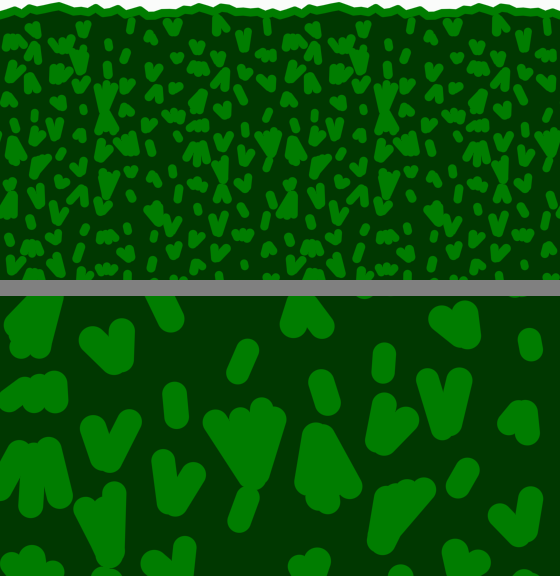
Top, the full canvas; bottom, a detail of the centre.
Give the GLSL for this pattern, as a Shadertoy shader.

```glsl
#define COLUMNS 12.0
#define ROWS 10.0
#define STROKE_RADIUS 0.0158
#define STROKE_LENGTH vec2(0.018, 0.072)
#define JITTER 0.026
#define LEAN 1.0
#define RIM_POINTS 38.0
#define RIM_HEIGHT 0.961
#define RIM_ROUGHNESS 0.024
#define SHADE vec3(0.0, 0.22, 0.0)
#define LEAF vec3(0.0, 0.49, 0.0)
#define SKY vec3(0.98, 0.99, 0.98)

float hash(vec2 p) {
    return fract(sin(dot(p, vec2(127.1, 311.7))) * 43758.5453);
}

// Distance to the line from a to b
float segment(vec2 p, vec2 a, vec2 b) {
    vec2 pa = p - a, ba = b - a;
    return length(pa - ba * clamp(dot(pa, ba) / dot(ba, ba), 0.0, 1.0));
}

// A fan of one to five round brush strokes around the origin
float leafClump(vec2 p, vec2 id) {
    float kind = hash(id + 0.37);
    int count = kind < 0.24 ? 1 : kind < 0.76 ? 2 : kind < 0.91 ? 3 : 5;
    float size = mix(STROKE_LENGTH.x, STROKE_LENGTH.y, hash(id + 3.71));
    if (count == 1) size *= 0.7;
    if (count == 5) size = 0.055 + 0.5 * size;
    float lean = (hash(id + 7.13) - 0.5) * LEAN;
    float spread = 0.45 + 0.012 / size;
    float footWidth = count == 3 ? 0.035 : 0.008;
    if (hash(id + 9.41) < 0.2) p.y = -p.y;

    float d = 1.0;
    for (int k = 0; k < count; k++) {
        float t = count == 1 ? 0.0 : float(k) / float(count - 1) - 0.5;
        vec2 seed = id + 17.3 * float(k + 1);
        float angle = lean + t * spread + (hash(seed) - 0.5) * 0.3;
        float len = size * mix(0.65, 1.05, hash(seed + 1.9));
        float radius = STROKE_RADIUS * mix(0.86, 1.06, hash(seed + 4.3));
        vec2 dir = vec2(sin(angle), cos(angle));
        vec2 foot = vec2(t * footWidth, (hash(seed + 6.7) - 0.5) * 0.012)
                  - 0.5 * size * vec2(sin(lean), cos(lean));
        d = min(d, segment(p, foot, foot + dir * len) - radius);
    }
    return d;
}

// Staggered, jittered clumps that repeat once per unit of width
float foliage(vec2 p) {
    float d = 1.0;
    for (int i = -1; i <= 1; i++) {
        float column = floor(p.x * COLUMNS) + float(i);
        float stagger = 0.5 * mod(column, 2.0);
        for (int j = -1; j <= 1; j++) {
            float row = floor(p.y * ROWS - stagger) + float(j);
            vec2 id = vec2(mod(column, COLUMNS), row);
            vec2 shift = vec2(hash(id + 11.9), hash(id + 23.3)) - 0.5;
            vec2 center = vec2((column + 0.5) / COLUMNS, (row + 0.5 + stagger) / ROWS)
                        + shift * JITTER;
            if (center.y < 0.925) d = min(d, leafClump(p - center, id));
        }
    }
    return d;
}

// Vertex of the ragged hedge top
vec2 rimPoint(float i) {
    float x = i / RIM_POINTS;
    float swell = 0.005 * sin(12.566 * x - 1.5) + 0.003 * sin(31.416 * x);
    float bump = (hash(vec2(mod(i, RIM_POINTS), 5.7)) - 0.5) * RIM_ROUGHNESS;
    return vec2(x, RIM_HEIGHT + swell + bump);
}

void mainImage(out vec4 fragColor, in vec2 fragCoord) {
    vec2 p = fragCoord / iResolution.y;
    float edge = 0.75 / iResolution.y;

    // Thick zigzag stroke along the top
    float i = floor(p.x * RIM_POINTS);
    float rim = 1.0;
    for (int k = -2; k <= 2; k++) {
        float n = i + float(k);
        rim = min(rim, segment(p, rimPoint(n), rimPoint(n + 1.0)));
    }
    rim -= STROKE_RADIUS * 0.92;
    float skyline = mix(rimPoint(i).y, rimPoint(i + 1.0).y, fract(p.x * RIM_POINTS));

    // Sky above the rim, clumps on shade below it
    float leaves = min(foliage(p), rim);
    if (p.y > skyline) leaves = rim;
    vec3 color = p.y > skyline ? SKY : SHADE;
    color = mix(color, LEAF, smoothstep(edge, -edge, leaves));
    fragColor = vec4(color, 1.0);
}
```
